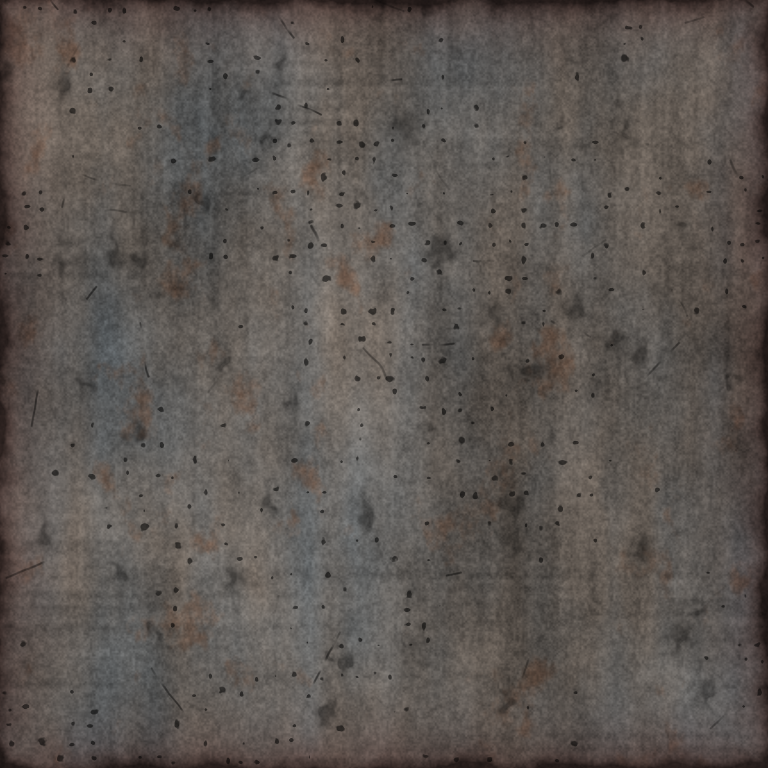
A Shadertoy shader for this texture:

```glsl
// Weathered grey metal plate: soft clouds, vertical run marks and fine grain,
// tinted cool or rusty, with smudges, pits and thin scratches scattered by cell.
// Layers of value noise set the tone; cellular noise gives the mottling.

const vec3 COOL_TINT = vec3(0.95, 1.00, 1.03);
const vec3 WARM_TINT = vec3(1.09, 1.00, 0.92);
const vec3 RUST_TINT = vec3(1.25, 0.93, 0.74);
const vec3 EDGE_TINT = vec3(1.28, 0.93, 0.86);
const float BASE_TONE = 0.360;
const float CLOUD_AMOUNT = 0.19;
const float STREAK_AMOUNT = 0.13;
const float MOTTLE_AMOUNT = 0.05;
const float GRAIN_AMOUNT = 0.11;
const float SMUDGE_CELLS = 9.0;
const float PIT_CELLS = 46.0;
const float SCRATCH_CELLS = 8.0;

float hash(vec2 p) {
    vec3 q = fract(p.xyx * 0.1031);
    q += dot(q, q.yzx + 33.33);
    return fract((q.x + q.y) * q.z);
}

vec2 hash2(vec2 p) {
    return vec2(hash(p + 17.3), hash(p + 71.9));
}

// Smooth value noise centred on zero.
float noise(vec2 p) {
    vec2 i = floor(p), f = fract(p);
    f = f * f * (3.0 - 2.0 * f);
    float low = mix(hash(i), hash(i + vec2(1, 0)), f.x);
    float high = mix(hash(i + vec2(0, 1)), hash(i + vec2(1, 1)), f.x);
    return mix(low, high, f.y) - 0.5;
}

float fbm(vec2 p) {
    float sum = 0.0, gain = 0.5;
    for (int i = 0; i < 5; i++) {
        sum += gain * noise(p);
        p = mat2(1.6, 1.2, -1.2, 1.6) * p + 13.7;
        gain *= 0.55;
    }
    return sum;
}

// Distance to the nearest jittered cell point.
float cellular(vec2 p) {
    vec2 cell = floor(p);
    float nearest = 2.0;
    for (int k = 0; k < 9; k++) {
        vec2 c = cell + vec2(k % 3 - 1, k / 3 - 1);
        nearest = min(nearest, distance(p, c + hash2(c)));
    }
    return nearest;
}

// Dark blurred stains, some with a drip running down.
float smudges(vec2 uv) {
    vec2 p = uv * SMUDGE_CELLS, cell = floor(p);
    float sum = 0.0;
    for (int k = 0; k < 9; k++) {
        vec2 c = cell + vec2(k % 3 - 1, k / 3 - 1);
        vec2 d = p - c - hash2(c);
        d += 0.20 * vec2(noise(p * 9.0), noise(p * 9.0 + 40.0));
        float size = mix(0.05, 0.14, hash(c + 5.1));
        float blot = exp(-dot(d, d) / (size * size));
        float drip = exp(-d.x * d.x / 0.004 - d.y * d.y / 0.16);
        sum += step(0.45, hash(c + 9.4)) * (blot + 0.35 * drip);
    }
    return min(sum, 1.0);
}

// Tiny crisp holes, gathered where the mask noise is high.
float pits(vec2 uv, float blur) {
    vec2 p = uv * PIT_CELLS, c = floor(p);
    vec2 d = p - c - mix(vec2(0.3), vec2(0.7), hash2(c));
    d *= mix(vec2(0.7), vec2(1.5), hash2(c + 3.0));
    float size = mix(0.05, 0.17, hash(c + 2.2));
    float present = step(0.80 - 0.6 * noise(c * 0.13 + 8.0), hash(c + 6.6));
    float shape = length(d) + 0.12 * noise(p * 6.0);
    return present * (1.0 - smoothstep(size - 0.04, size + blur * PIT_CELLS, shape));
}

// Thin line segments at random angles, broken up by noise.
float scratches(vec2 uv, float blur) {
    vec2 p = uv * SCRATCH_CELLS, cell = floor(p);
    float sum = 0.0;
    for (int k = 0; k < 9; k++) {
        vec2 c = cell + vec2(k % 3 - 1, k / 3 - 1);
        float angle = 6.2832 * hash(c + 4.7);
        vec2 dir = vec2(cos(angle), sin(angle));
        vec2 d = p - c - hash2(c + 21.0) + 0.04 * noise(p * 5.0);
        float reach = mix(0.06, 0.34, hash(c + 8.8));
        float dist = length(d - dir * clamp(dot(d, dir), -reach, reach));
        float line = 1.0 - smoothstep(0.002, 0.008 + blur * SCRATCH_CELLS, dist);
        sum = max(sum, line * step(0.35, hash(c + 1.9)) * hash(c + 3.3));
    }
    return sum * smoothstep(-0.25, 0.2, noise(uv * 60.0));
}

void mainImage(out vec4 fragColor, in vec2 fragCoord) {
    vec2 uv = fragCoord / iResolution.xy;
    float blur = 1.0 / min(iResolution.x, iResolution.y);

    // Grey tone
    float clouds = fbm(uv * vec2(4.5, 3.2) + 3.0);
    float streaks = 0.6 * noise(uv * vec2(24.0, 2.2)) + 0.4 * noise(uv * vec2(75.0, 5.0))
                  + 0.3 * noise(uv * vec2(190.0, 14.0));
    float bands = noise(uv * vec2(3.0, 120.0)) * smoothstep(0.0, 0.4, noise(uv * vec2(2.0, 9.0)));
    float mottle = fbm(uv * 26.0) * 2.0 + 0.45 - cellular(uv * 75.0);
    float grain = 0.6 * noise(uv * vec2(270.0, 210.0)) + 0.6 * noise(uv * 430.0 + 50.0);
    float tone = BASE_TONE + CLOUD_AMOUNT * clouds + MOTTLE_AMOUNT * mottle + 0.06 * bands
               + STREAK_AMOUNT * streaks * mix(0.55, 1.15, uv.y) + GRAIN_AMOUNT * grain;

    // Cool and warm stains
    float warmth = 0.62 + 1.6 * fbm(uv * vec2(7.0, 3.5) + 30.0) + 0.5 * noise(uv * vec2(30.0, 4.0) + 9.0);
    vec3 tint = mix(COOL_TINT, WARM_TINT, clamp(warmth, 0.0, 1.0));
    float rust = smoothstep(0.13, 0.38, fbm(uv * vec2(22.0, 16.0) + 60.0));
    tint = mix(tint, RUST_TINT, 0.65 * rust);
    tone *= 1.0 - 0.12 * rust;

    // Marks
    tone *= 1.0 - 0.34 * smudges(uv);
    tone *= 1.0 - 0.55 * pits(uv, blur);
    tone *= 1.0 - 0.50 * scratches(uv, blur);

    // Worn, rusty border
    vec2 inset = min(uv, 1.0 - uv);
    float rim = max(min(inset.x, inset.y) + 0.03 * fbm(uv * 18.0), 0.0);
    tone *= 1.0 - 0.50 * exp(-rim / 0.012) - 0.18 * exp(-rim / 0.07);
    tint = mix(tint, EDGE_TINT, 0.8 * exp(-rim / 0.028));

    fragColor = vec4(clamp(tone * tint, 0.0, 1.0), 1.0);
}
```
